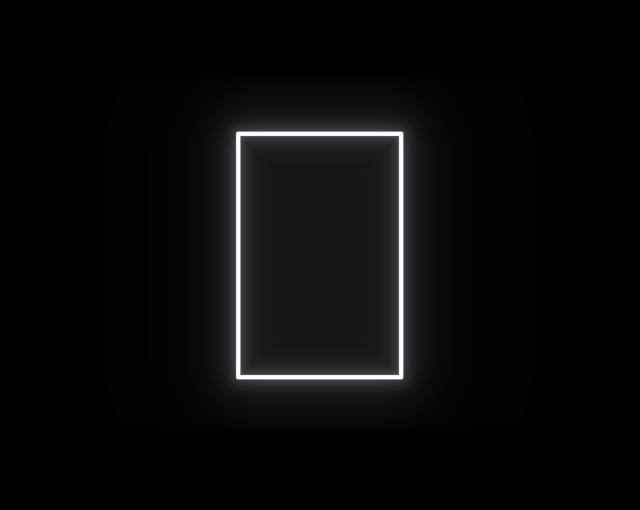
This background is drawn by a Shadertoy shader. Its source:

```glsl
// A thin white neon rectangle glowing on a near-black, letterboxed backdrop.
// A box distance gives the tube; exponential falloffs of rounded box distances
// give the tight glow, the wide outer halo and the dim grey pane inside.

#define FRAME_CENTER vec2(-0.0006, -0.001)
#define FRAME_HALF vec2(0.1597, 0.2386)
#define TUBE_RADIUS 0.0043
#define TIGHT_REACH 0.0147
#define HALO_REACH 0.052
#define PANE_LEVEL 0.083
#define BAND_CENTER 0.004
#define BAND_HALF 0.346
#define GLOW_TINT vec3(0.985, 0.985, 1.02)
#define TUBE_COLOR vec3(0.995)
#define BACKDROP vec3(0.005, 0.005, 0.014)

// Signed distance to a box with rounded corners
float roundedBox(vec2 p, vec2 halfSize, float radius) {
    vec2 q = abs(p) - halfSize + radius;
    return length(max(q, 0.0)) + min(max(q.x, q.y), 0.0) - radius;
}

// Light outside the frame: a tight glow and a wide halo, softer at corners
float outerGlow(vec2 p, float edge) {
    float haloDistance = max(roundedBox(p, FRAME_HALF, 0.05) - TUBE_RADIUS, 0.0);
    float tightDistance = max(edge - TUBE_RADIUS, 0.0);
    return 0.14 * exp(-tightDistance / TIGHT_REACH)
         + 0.13 * exp(-haloDistance / HALO_REACH);
}

// Light inside the frame: a flat pane brightening towards the tube
float innerGlow(vec2 p) {
    float depth = max(-roundedBox(p, FRAME_HALF, 0.02) - TUBE_RADIUS, 0.0);
    return PANE_LEVEL + 0.16 * exp(-depth / TIGHT_REACH)
         + 0.03 * exp(-depth / 0.033);
}

void mainImage(out vec4 fragColor, in vec2 fragCoord) {
    vec2 uv = (fragCoord - 0.5 * iResolution.xy) / iResolution.y;
    vec2 p = uv - FRAME_CENTER;
    float pixel = 1.0 / iResolution.y;
    float edge = roundedBox(p, FRAME_HALF, 0.0);

    // Backdrop band between the black top and bottom bars
    float bandDistance = abs(uv.y - BAND_CENTER) - BAND_HALF;
    float band = 1.0 - smoothstep(-0.012, 0.012, bandDistance);
    vec3 color = BACKDROP * band;

    // Glow on either side of the tube
    float inside = 1.0 - smoothstep(-pixel, pixel, edge);
    float glow = mix(outerGlow(p, edge) * band, innerGlow(p), inside);
    color += glow * GLOW_TINT * mix(1.0, 0.96, inside);

    // Bright tube with smooth edges
    float tubeDistance = abs(edge) - TUBE_RADIUS;
    float tube = 1.0 - smoothstep(-0.8 * pixel, 0.8 * pixel, tubeDistance);
    color = mix(color, TUBE_COLOR, tube);

    fragColor = vec4(clamp(color, 0.0, 1.0), 1.0);
}
```
